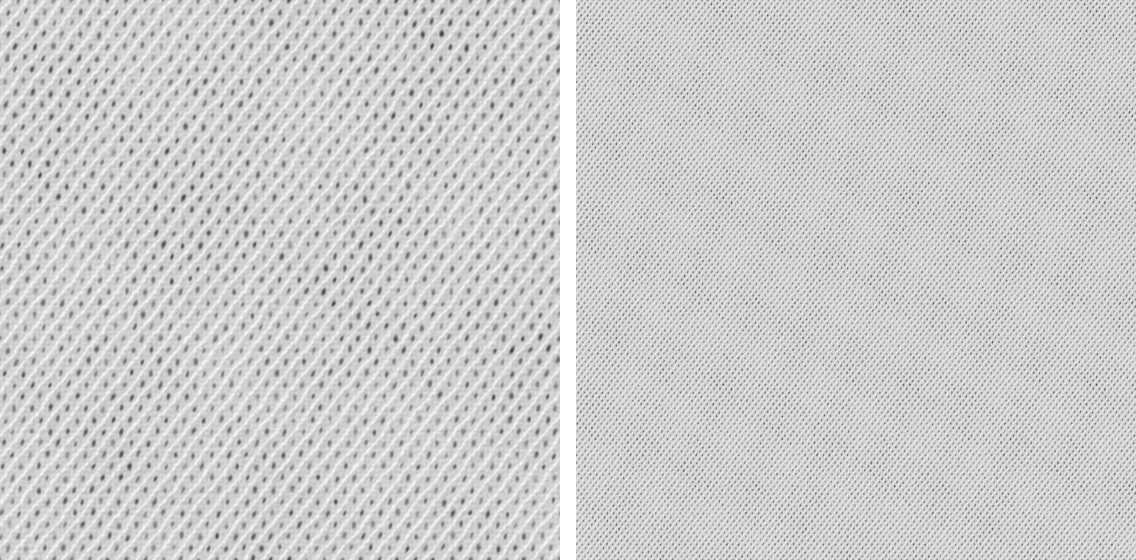
Left: one tile. Right: repeated 3 by 3.
Reproduce this texture procedurally as a Shadertoy shader.

```glsl
// Pale woven fabric: soft diagonal ridges with rows of small dark pinholes between them.

const float TAU = 6.2831853;
const float RIDGES = 31.0;  // ridges met along the horizontal
const float SLANT = 25.0;   // ridges met along the vertical
const float ROWS = 48.0;    // rows of holes, bottom to top

vec2 hash2(vec2 p) {
    vec3 q = fract(vec3(p.xyx) * vec3(0.1031, 0.1030, 0.0973));
    q += dot(q, q.yzx + 33.33);
    return fract((q.xx + q.yz) * q.zy);
}

// Distance to the nearest scattered point, wrapping every "count" cells
float cellular(vec2 uv, float count) {
    vec2 p = uv * count, cell = floor(p);
    float nearest = 2.0;
    for (int y = -1; y <= 1; y++)
    for (int x = -1; x <= 1; x++) {
        vec2 c = cell + vec2(x, y);
        vec2 d = c + 0.15 + 0.7 * hash2(mod(c, count) + 7.0) - p;
        nearest = min(nearest, dot(d, d));
    }
    return sqrt(nearest);
}

// Slow periodic drift in -1..1
float drift(vec2 uv) {
    return 0.4 * sin(TAU * (uv.x + 2.0 * uv.y) + 0.8)
         + 0.35 * sin(TAU * (3.0 * uv.x - uv.y) + 2.1)
         + 0.25 * sin(TAU * (4.0 * uv.x + 5.0 * uv.y));
}

// Lattice identity of a hole, the same on every side of the tile
vec2 wrapHole(vec2 c) {
    return vec2(mod(c.x + SLANT * floor(c.y / ROWS), RIDGES), mod(c.y, ROWS));
}

// Darkness of the pinholes, each with its own depth, size and offset
float pinholes(vec2 uv, float strength) {
    vec2 cell = floor(vec2(RIDGES * uv.x - SLANT * uv.y, ROWS * uv.y) + 0.5);
    float dark = 0.0;
    for (int y = -1; y <= 1; y++)
    for (int x = -1; x <= 1; x++) {
        vec2 c = cell + vec2(x, y);
        vec2 id = wrapHole(c);
        vec2 jitter = hash2(id + 3.0) - 0.5;
        vec2 look = hash2(id + 71.0);
        vec2 centre = vec2((c.x + SLANT * c.y / ROWS) / RIDGES, c.y / ROWS);
        vec2 d = uv - centre - jitter * vec2(0.0026, 0.0030);
        d.x -= 0.22 * d.y;
        d /= vec2(0.0036, 0.0058) * (0.85 + 0.3 * look.y);
        float r2 = dot(d, d);
        dark += (0.23 + 0.23 * look.x) * strength * exp(-r2 * (0.6 + 0.4 * r2));
    }
    return dark;
}

void mainImage(out vec4 fragColor, in vec2 fragCoord) {
    vec2 uv = fragCoord / iResolution.xy;

    // Gentle unevenness of the weave
    vec2 warped = uv + 0.0011 * vec2(
        sin(TAU * (7.0 * uv.y + 2.0 * uv.x)) + sin(TAU * (19.0 * uv.y - 5.0 * uv.x)),
        sin(TAU * (6.0 * uv.x - 3.0 * uv.y)) + sin(TAU * (17.0 * uv.x + 8.0 * uv.y)));

    // Embossed grain lit from the upper left
    vec2 toLight = vec2(-0.0016, 0.0018);
    float grain = cellular(uv + toLight, 110.0) - cellular(uv - toLight, 110.0);
    float crumb = cellular(uv, 83.0) - 0.45;

    // Ridge crest with a shaded side
    float across = RIDGES * warped.x - SLANT * warped.y + 0.10 * crumb;
    float ridge = fract(across) - 0.47;
    float crest = exp(-ridge * ridge / 0.014);
    float shade = exp(-pow((ridge - 0.27) / 0.13, 2.0));

    float slow = drift(uv);
    float tone = 0.812 + 0.115 * crest - 0.025 * shade;
    tone += 0.075 * grain - 0.05 * crumb + 0.008 * slow;
    tone -= pinholes(warped, 0.98 - 0.22 * slow);

    fragColor = vec4(vec3(clamp(tone, 0.0, 0.96)), 1.0);
}
```
